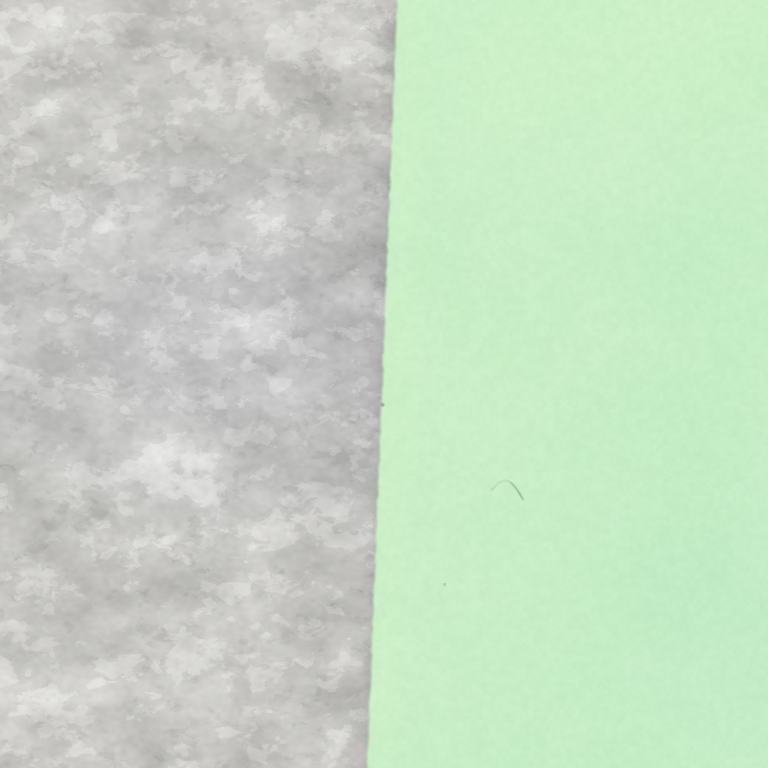
Reproduce this texture procedurally as a three.js fragment shader.

```glsl
// A sheet of pale green paper lying over mottled grey stone.
// The stone is layered value noise with crisp flecks and soft light and dark
// patches; the paper is a faint gradient with grain, a slanted edge and a hair.

#define STONE_MID vec3(0.779, 0.777, 0.763)
#define STONE_CONTRAST 0.19
#define STONE_SCALE vec2(15.0, 21.0)
#define FLECK_SCALE vec2(30.0, 44.0)
#define PAPER_COLOR vec3(0.785, 0.933, 0.779)
#define PAPER_GRAIN 0.014
#define EDGE_BOTTOM 0.478
#define EDGE_TOP 0.517
#define EDGE_SOFT 0.0032
#define SHADOW_DEPTH 0.085
#define HAIR_COLOR vec3(0.55, 0.71, 0.58)

varying vec2 vUv;

float hash(vec2 p) {
  vec3 q = fract(vec3(p.xyx) * 0.1031);
  q += dot(q, q.yzx + 33.33);
  return fract((q.x + q.y) * q.z);
}

float noise(vec2 p) {
  vec2 i = floor(p);
  vec2 f = fract(p);
  f = f * f * (3.0 - 2.0 * f);
  return mix(mix(hash(i), hash(i + vec2(1.0, 0.0)), f.x),
             mix(hash(i + vec2(0.0, 1.0)), hash(i + vec2(1.0, 1.0)), f.x), f.y);
}

// Layered noise, centred on zero; small turns keep the sideways grain.
float fbm(vec2 p) {
  float sum = 0.0;
  float amp = 0.5;
  for (int i = 0; i < 5; i++) {
    sum += amp * (noise(p) - 0.5);
    p = mat2(1.86, 0.56, -0.56, 1.86) * p + 17.3;
    amp *= 0.62;
  }
  return sum;
}

// Soft elliptical patch.
float patchAt(vec2 p, vec2 center, vec2 radius) {
  vec2 d = (p - center) / radius;
  return exp(-dot(d, d));
}

float segmentDist(vec2 p, vec2 a, vec2 b) {
  vec2 ab = b - a;
  return length(p - a - ab * clamp(dot(p - a, ab) / dot(ab, ab), 0.0, 1.0));
}

vec3 stone(vec2 p, float gap) {
  // Ragged outlines from a slight, fine displacement.
  vec2 q = p + 0.006 * (vec2(noise(p * 75.0), noise(p * 75.0 + 40.0)) - 0.5);
  float light = patchAt(q, vec2(0.06, 0.96), vec2(0.09, 0.06))
              + patchAt(q, vec2(0.40, 0.95), vec2(0.07, 0.05))
              + patchAt(q, vec2(0.29, 0.87), vec2(0.04, 0.03))
              + patchAt(q, vec2(0.34, 0.59), vec2(0.05, 0.04))
              + patchAt(q, vec2(0.24, 0.41), vec2(0.06, 0.04))
              + patchAt(q, vec2(0.37, 0.31), vec2(0.05, 0.03))
              + patchAt(q, vec2(0.11, 0.13), vec2(0.05, 0.03))
              + patchAt(q, vec2(0.04, 0.09), vec2(0.05, 0.02));
  float dark = patchAt(q, vec2(0.43, 0.87), vec2(0.05, 0.03))
             + patchAt(q, vec2(0.47, 0.68), vec2(0.05, 0.09))
             + patchAt(q, vec2(0.44, 0.40), vec2(0.05, 0.03))
             + patchAt(q, vec2(0.06, 0.32), vec2(0.07, 0.05))
             + patchAt(q, vec2(0.19, 0.05), vec2(0.04, 0.04));

  // Flecks gather in the light patches and thin out in the dark ones.
  float bias = 0.10 * (light - dark);
  float flecks = fbm(q * FLECK_SCALE + 9.0) + bias;
  float pits = fbm(q * vec2(48.0, 66.0) + 31.0) - bias;
  float tone = fbm(q * STONE_SCALE) * STONE_CONTRAST;
  tone += 0.050 * smoothstep(0.06, 0.16, flecks);
  tone -= 0.038 * smoothstep(0.12, 0.30, pits);
  tone += 0.030 * (noise(p * vec2(130.0, 170.0)) - 0.5);
  tone += 0.035 * light - 0.035 * dark - 0.008;

  // Cooler in the middle, with a narrow contact shadow beside the paper.
  float cool = patchAt(p, vec2(0.30, 0.56), vec2(0.30, 0.20));
  vec3 color = STONE_MID + tone + cool * vec3(-0.012, -0.010, 0.007);
  float shadow = 0.35 * exp(gap / 0.045) + 0.65 * exp(gap / 0.006);
  return color - SHADOW_DEPTH * shadow * vec3(1.0, 1.0, 0.90);
}

vec3 paper(vec2 p, float gap) {
  float yellow = patchAt(p, vec2(0.82, 0.95), vec2(0.28, 0.22))
               + 0.5 * patchAt(p, vec2(0.64, 0.45), vec2(0.20, 0.16));
  float mint = patchAt(p, vec2(0.94, 0.20), vec2(0.25, 0.36))
             + 0.5 * patchAt(p, vec2(0.85, 0.70), vec2(0.22, 0.12));
  vec3 color = PAPER_COLOR + yellow * vec3(0.020, 0.008, 0.008)
             - mint * vec3(0.020, 0.008, 0.004);
  color += vec3(1.3, 0.4, 0.8) * 0.024 * fbm(p * 9.0 + 5.0);
  color += PAPER_GRAIN * (noise(p * 120.0) + noise(p * 230.0) - 1.0);
  float rim = exp(-abs(gap - 0.018) / 0.02) * noise(vec2(p.y * 9.0, 7.0));
  color += vec3(0.026, 0.006, 0.006) * rim;

  // Hair: a short arch of segments, faint on the left and firmer on the right.
  float d = 1.0;
  vec2 prev = vec2(0.640, 0.362);
  for (int i = 1; i <= 8; i++) {
    float t = float(i) / 8.0;
    vec2 next = vec2(0.640 + 0.041 * t, 0.362 - 0.012 * t + 0.018 * sin(3.14159 * t));
    d = min(d, segmentDist(p, prev, next));
    prev = next;
  }
  float strength = mix(0.35, 0.85, smoothstep(0.655, 0.672, p.x));
  strength *= 0.55 + 0.45 * noise(p * 160.0);
  float hair = smoothstep(0.0026, 0.0004, d) * strength;
  float speck = 0.5 * smoothstep(0.003, 0.001, length(p - vec2(0.579, 0.239)));
  return mix(color, HAIR_COLOR, max(hair, speck));
}

void main() {
  float edge = mix(EDGE_BOTTOM, EDGE_TOP, vUv.y) + 0.002 * (noise(vec2(vUv.y * 110.0, 3.0)) - 0.5);
  float gap = vUv.x - edge;
  float cover = smoothstep(-EDGE_SOFT, EDGE_SOFT, gap);
  vec3 color = mix(stone(vUv, min(gap, 0.0)), paper(vUv, gap), cover);
  float nick = 0.6 * smoothstep(0.004, 0.001, length(vUv - vec2(0.498, 0.473)));
  gl_FragColor = vec4(mix(color, vec3(0.50, 0.53, 0.50), nick), 1.0);
}
```
